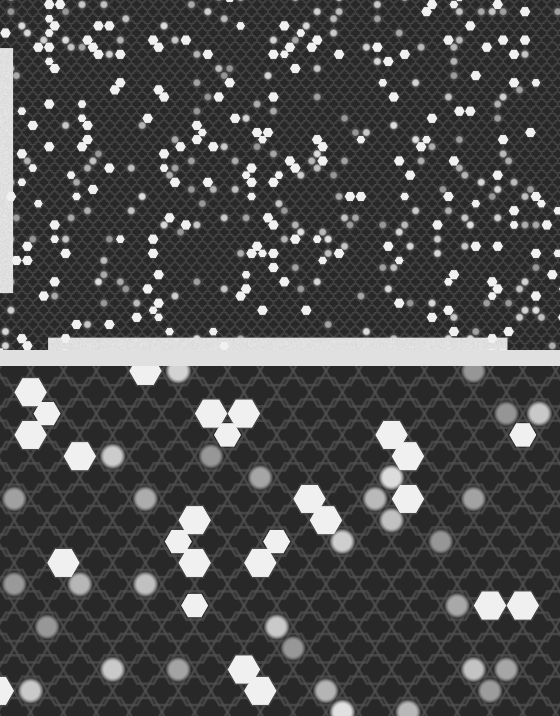
Top, the full canvas; bottom, a detail of the centre.
A WebGL 2 fragment shader for this pattern:

```glsl
#version 300 es
precision highp float;
// Dark mesh of overlapping hexagon outlines with scattered bright and fading cells, framed by two pale bars.

uniform vec2 u_resolution;
out vec4 fragColor;

const float CELLS_HIGH = 32.0;   // cell widths per canvas height
const float ROW_STEP = 0.65;     // row spacing in cell widths
const float ROW_START = 0.383;   // height of row zero
const float HEX_APOTHEM = 0.433;

const float GROUND = 0.155;
const float MESH = 0.315;
const float LIT = 0.94;
const float BAR = 0.875;

// Integer hash of a cell, returns 0..1
float hash(ivec2 cell, uint seed) {
    uint h = uint(cell.x) * 1597334677u ^ uint(cell.y) * 3812015801u ^ seed * 2798796415u;
    h = (h ^ (h >> 16)) * 2146121005u;
    h = (h ^ (h >> 15)) * 2221713035u;
    h ^= h >> 16;
    return float(h >> 8) / 16777216.0;
}

// Hexagon with corners pointing left and right
float hexDistance(vec2 p, float apothem) {
    p = abs(p);
    return max(p.y, dot(p, vec2(0.866, 0.5))) - apothem;
}

float boxDistance(vec2 p, vec2 low, vec2 high) {
    vec2 d = abs(p - 0.5 * (low + high)) - 0.5 * (high - low);
    return length(max(d, 0.0)) + min(max(d.x, d.y), 0.0);
}

float fill(float d, float softness) {
    return 1.0 - smoothstep(-softness, softness, d);
}

// Brightness of a scattered cell: crisp hexagon, small hexagon or soft dot
float cellLight(vec2 p, ivec2 cell, float density, float softness) {
    if (hash(cell, 1u) > density) return 0.0;
    float kind = hash(cell, 2u);
    float tone = hash(cell, 3u);
    if (kind < 0.40) return LIT * fill(hexDistance(p, HEX_APOTHEM), softness);
    if (kind < 0.50) return LIT * fill(hexDistance(p, 0.36), softness);
    return mix(0.58, 0.88, tone) * fill(length(p) - 0.36, softness + 0.10);
}

// Mesh strength in x, strongest cell light in y
vec2 hexField(vec2 p, float density, float softness) {
    float gap = 1.0;
    float light = 0.0;
    int baseRow = int(floor((p.y - ROW_START) / ROW_STEP + 0.5));
    for (int j = -1; j <= 1; j++) {
        int row = baseRow + j;
        float shift = (row & 1) == 0 ? 0.5 : 0.0;
        int baseColumn = int(floor(p.x - shift + 0.5));
        for (int i = -1; i <= 1; i++) {
            ivec2 cell = ivec2(baseColumn + i, row);
            vec2 center = vec2(float(cell.x) + shift, float(row) * ROW_STEP + ROW_START);
            vec2 local = p - center;
            float edge = abs(hexDistance(local, HEX_APOTHEM));
            gap *= 1.0 - 0.72 * fill(edge - 0.04, softness);
            light = max(light, cellLight(local, cell, density, softness));
        }
    }
    return vec2(1.0 - gap, light);
}

void main() {
    vec2 p = gl_FragCoord.xy / u_resolution.y;
    float pixel = 1.0 / u_resolution.y;

    // Mesh and lit cells
    vec2 field = hexField(p * CELLS_HIGH, 0.15, 0.75 * pixel * CELLS_HIGH);
    float shade = mix(GROUND, MESH, field.x);
    shade = max(shade, field.y);

    // Grainy pale bars at the left and bottom
    float leftBar = boxDistance(p, vec2(-0.1, 0.1625), vec2(0.0375, 0.8625));
    float bottomBar = boxDistance(p, vec2(0.1375, -0.1), vec2(1.45, 0.0354));
    float grain = hash(ivec2(floor(p * 320.0)), 4u) - 0.5;
    float bar = fill(min(leftBar, bottomBar), 0.6 * pixel);
    shade = mix(shade, max(BAR + 0.05 * grain, field.y), bar);

    fragColor = vec4(vec3(shade), 1.0);
}
```
